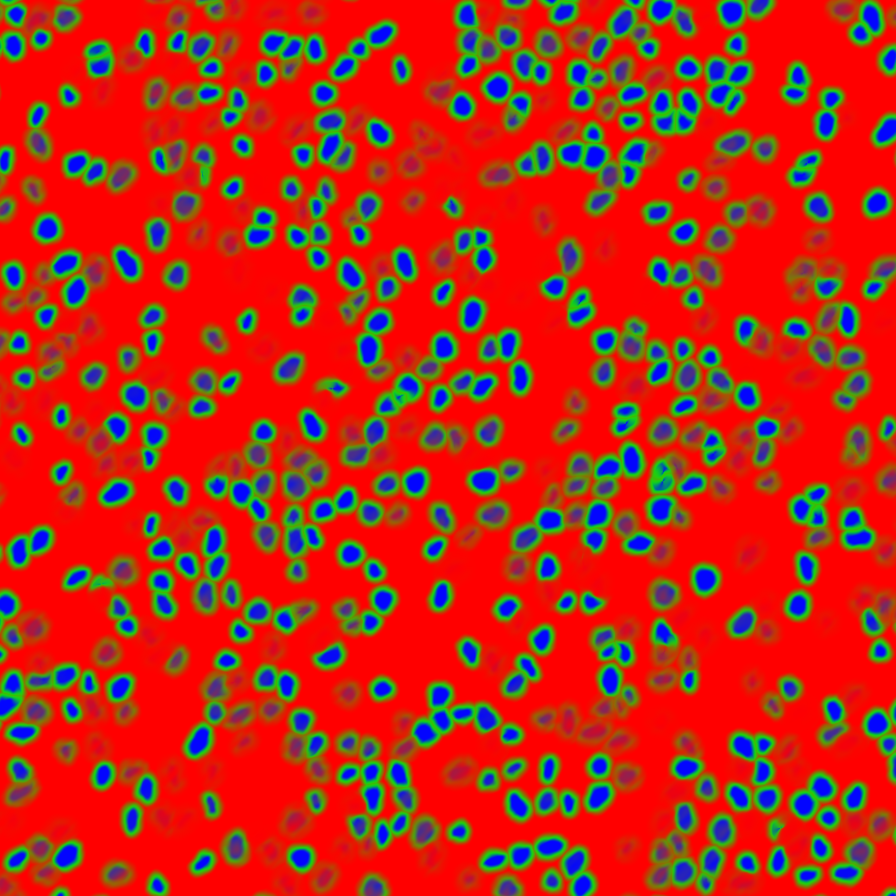
This pattern is drawn by a WebGL 1 fragment shader. Its source:

```glsl
precision highp float;
// Scattered blue cells with soft green rims, some faded, on a red ground.

uniform vec2 u_resolution;

const float GRID = 32.0;
const vec3 GROUND = vec3(1.0, 0.0, 0.0);
const vec3 RIM = vec3(0.0, 0.95, 0.04);
const vec3 CORE = vec3(0.01, 0.02, 1.0);

float hash(vec2 p, float seed) {
  vec3 q = fract(vec3(p.xyx + seed * 7.31) * vec3(0.1031, 0.1030, 0.0973));
  q += dot(q, q.yzx + 33.33);
  return fract((q.x + q.y) * q.z);
}

// Layered sines, roughly -1 to 1.
float waves(vec2 p) {
  float a = sin(p.x + 1.7 * sin(p.y * 0.8 + 1.0));
  float b = sin(p.y * 1.3 + 1.5 * sin(p.x * 0.7 + 2.0));
  float c = sin((p.x - p.y) * 1.9 + a);
  return (a + b + c) / 3.0;
}

// Approximate signed distance to an ellipse with a wobbly outline.
float blobDistance(vec2 p, vec2 radii, float angle, float phase) {
  float c = cos(angle), s = sin(angle);
  vec2 q = vec2(c * p.x + s * p.y, c * p.y - s * p.x) + 1e-5;
  float k = length(q / radii);
  float d = k * (k - 1.0) / length(q / (radii * radii));
  float turn = atan(q.y, q.x);
  float wobble = sin(3.0 * turn + phase) + 0.7 * sin(2.0 * turn - 2.0 * phase);
  return d + 0.0007 * wobble * smoothstep(0.2, 1.0, k);
}

// Distance to the cell seeded in one grid square; large if the square is empty.
float cellDistance(vec2 p, vec2 id) {
  vec2 jitter = vec2(hash(id, 1.0), hash(id, 2.0)) - 0.5;
  vec2 center = (id + 0.5 + 0.76 * jitter) / GRID;
  float density = 0.65 + 0.38 * waves(center * 15.0 + 3.0);
  if (hash(id, 3.0) > density) return 1.0;
  float size = mix(0.0098, 0.0156, hash(id, 4.0));
  float stretch = mix(1.0, 1.65, hash(id, 5.0));
  vec2 radii = size * vec2(sqrt(stretch), 1.0 / sqrt(stretch));
  float angle = 1.15 + 2.1 * (hash(id, 6.0) - 0.5);
  return blobDistance(p - center, radii, angle, 6.283 * hash(id, 7.0));
}

// Returns the distance to the merged outline, and the local cell strength.
vec2 cellField(vec2 p) {
  vec2 home = floor(p * GRID);
  float nearest = 1.0, second = 1.0;
  float strength = 0.0, total = 1e-6;
  for (int j = -1; j <= 1; j++) {
    for (int i = -1; i <= 1; i++) {
      vec2 id = home + vec2(float(i), float(j));
      float d = cellDistance(p, id);
      second = min(second, max(nearest, d));
      nearest = min(nearest, d);
      float weight = exp(-600.0 * d);
      strength += weight * smoothstep(-0.03, 0.72, hash(id, 8.0));
      total += weight;
    }
  }
  // Touching cells keep a rim along their shared border.
  return vec2(max(nearest, 0.5 * (nearest - second)), strength / total);
}

vec3 cellColor(float d, float strength) {
  float blur = mix(1.5, 1.0, strength);
  float outside = smoothstep(-0.0035 * blur, 0.0072 * blur, d);
  float inside = 1.0 - smoothstep(-0.0068 * blur, -0.0005, d);
  float rim = max(1.0 - outside - inside, 0.0);
  // Half-faded cores take on some of the rim colour.
  vec3 core = mix(CORE, RIM, 1.2 * strength * (1.0 - strength));
  vec3 solid = GROUND * outside + RIM * rim + core * inside;
  return mix(GROUND, solid, strength);
}

void main() {
  vec2 p = gl_FragCoord.xy / min(u_resolution.x, u_resolution.y);
  vec2 field = cellField(p + 0.0009 * vec2(waves(p * 190.0), waves(p.yx * 210.0)));

  // Faded cells are patchy inside.
  float strength = field.y;
  strength += 0.8 * strength * (1.0 - strength) * waves(p * 170.0 + 5.0);
  gl_FragColor = vec4(cellColor(field.x, clamp(strength, 0.0, 1.0)), 1.0);
}
```
